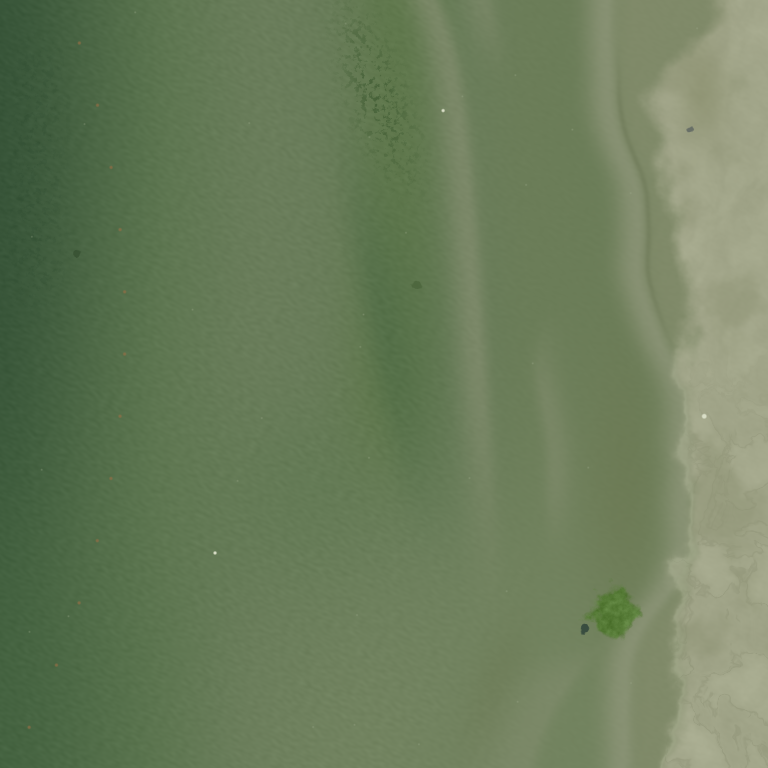
This texture is drawn by a Shadertoy shader. Its source:

```glsl
// Aerial view of a shallow green shore: deep water on the left, pale sandbars
// running down the middle and a rippled beach on the right. Curves x(d) place
// the bars, where d is distance from the top; gradient noise adds the detail.

vec2 hash2(vec2 p) {
    vec3 q = fract(p.xyx * vec3(0.1031, 0.103, 0.0973));
    q += dot(q, q.yzx + 33.33);
    return fract((q.xx + q.yz) * q.zy);
}

float gradientNoise(vec2 p) {
    vec2 i = floor(p), f = p - i;
    vec2 u = f * f * f * (f * (f * 6.0 - 15.0) + 10.0);
    vec4 g;
    for (int k = 0; k < 4; k++) {
        vec2 o = vec2(k & 1, k >> 1);
        g[k] = dot(hash2(i + o) * 2.0 - 1.0, f - o);
    }
    return mix(mix(g.x, g.y, u.x), mix(g.z, g.w, u.x), u.y);
}

float fbm(vec2 p) {
    float sum = 0.0, amp = 0.6;
    for (int i = 0; i < 5; i++) {
        sum += amp * gradientNoise(p);
        p = mat2(1.6, 1.2, -1.2, 1.6) * p + 7.3;
        amp *= 0.5;
    }
    return sum;
}

float bell(float x, float width) { return exp(-x * x / (width * width)); }

// Ridge with separate softness on its left and right flank
float ridge(float s, float left, float right) { return bell(s, s < 0.0 ? left : right); }

float span(float a, float b, float soft, float d) {
    return smoothstep(a - soft, a + soft, d) * (1.0 - smoothstep(b - soft, b + soft, d));
}

float speck(vec2 p, vec2 centre, float radius) {
    float px = 1.0 / iResolution.y;
    return 1.0 - smoothstep(radius - px, radius + px, length(p - centre));
}

void mainImage(out vec4 fragColor, in vec2 fragCoord) {
    vec2 p = fragCoord / iResolution.xy;
    float x = p.x, d = 1.0 - p.y;
    float broad = gradientNoise(p * 3.0), fine = fbm(p * 38.0);
    float wx = x + 0.02 * broad;

    // Water depth
    vec3 deep = mix(vec3(0.215, 0.33, 0.22), vec3(0.265, 0.385, 0.25), smoothstep(0.35, 0.9, d));
    vec3 col = mix(deep, vec3(0.36, 0.46, 0.31), smoothstep(-0.03, 0.24, wx));
    col = mix(col, vec3(0.415, 0.49, 0.355), smoothstep(0.16, 0.36, wx));
    col = mix(col, vec3(0.38, 0.475, 0.325), 0.7 * bell(wx - 0.42, 0.2) * bell(d - 0.65, 0.13));
    col = mix(col, vec3(0.375, 0.47, 0.30), bell(wx - 0.52, 0.065) * (1.0 - smoothstep(0.5, 0.72, d)));
    col = mix(col, vec3(0.42, 0.49, 0.345), smoothstep(0.58, 0.7, wx));
    col = mix(col, vec3(0.455, 0.52, 0.38), 0.8 * smoothstep(0.8, 1.3, d + 0.6 * wx) * smoothstep(0.2, 0.5, wx));
    col = mix(col, vec3(0.42, 0.47, 0.32), 0.6 * bell(x - 0.815, 0.055) * bell(d - 0.64, 0.2));
    col = mix(col, vec3(0.42, 0.475, 0.33), 0.5 * bell(x - 0.645 + 0.3 * (d - 0.9), 0.035) * bell(d - 0.9, 0.09));

    // Dark trough, firmer on its left side
    float trough = x - 0.41 - 0.2 * d + 0.01 * broad;
    float shade = smoothstep(-0.04, 0.025, trough) * exp(-max(trough, 0.0) * 19.0);
    col = mix(col, vec3(0.28, 0.40, 0.265), 0.62 * shade * span(0.27, 0.6, 0.16, d));

    // Submerged sandbars
    vec3 silt = vec3(0.51, 0.55, 0.43);
    float bar = x - 0.56 - 0.032 * (1.0 - exp(-12.0 * d)) - 0.065 * d;
    col = mix(col, silt, 0.72 * ridge(bar, 0.028, 0.014) * (1.0 - smoothstep(0.45, 0.85, d)));
    col = mix(col, silt, 0.5 * ridge(x - 0.63 - 0.2 * d, 0.028, 0.014) * (1.0 - smoothstep(0.0, 0.12, d)));
    float inner = x - 0.704 - 0.018 * smoothstep(0.46, 0.6, d) - 1.5 * pow(max(0.5 - d, 0.0), 2.0);
    col = mix(col, silt, 0.55 * ridge(inner, 0.013, 0.022) * span(0.46, 0.68, 0.07, d));
    float spit = x - 0.77 + 0.9 * (d - 0.846) - 2.2 * pow(d - 0.846, 2.0);
    col = mix(col, silt, 0.55 * ridge(spit, 0.06, 0.014) * smoothstep(0.82, 0.9, d));

    // Weed beds: one speckled strip and faint stains offshore
    float grains = smoothstep(0.0, 0.22, fbm(p * 130.0) + 0.35 * fine);
    vec2 bed = vec2(x - 0.49 - 0.28 * (d - 0.12), d - 0.125) * vec2(29.0, 10.5);
    col = mix(col, vec3(0.25, 0.36, 0.20), 0.75 * grains * exp(-dot(bed, bed)));
    float stain = bell(x - 0.04, 0.045) * span(0.05, 0.4, 0.06, d);
    col = mix(col, vec3(0.18, 0.295, 0.19), 0.3 * grains * stain);

    // Wet sand and waterline
    float shore = 0.79 + 0.037 * smoothstep(0.12, 0.27, d) + 0.065 * smoothstep(0.33, 0.56, d)
        - 0.08 * smoothstep(0.7, 0.88, d) + 0.006 * gradientNoise(vec2(d * 16.0, 2.5));
    float wet = x - shore;
    col = mix(col, vec3(0.50, 0.54, 0.41), smoothstep(-0.05, 0.04, wet));
    col = mix(col, vec3(0.56, 0.59, 0.48), 0.65 * ridge(wet, 0.025, 0.012));
    col -= 0.035 * bell(wet - 0.015, 0.004) * span(0.1, 0.42, 0.06, d);

    // Dry beach with scalloped edge, damp hollows and wavy crests
    float dryEdge = 0.93 - 0.08 * smoothstep(0.0, 0.14, d) + 0.045 * smoothstep(0.14, 0.4, d) - 0.025 * smoothstep(0.42, 1.0, d);
    float dry = x - dryEdge + 0.05 * fbm(p * 13.0) + 0.008 * fine;
    vec2 warp = p * vec2(18.0, 14.0) + 1.6 * vec2(fbm(p * 9.0), fbm(p * 9.0 + 20.0));
    float dunes = fbm(warp);
    vec3 sand = vec3(0.635, 0.65, 0.54) + 0.07 * dunes + 0.02 * fine;
    sand -= 0.035 * bell(dunes, 0.03) * smoothstep(0.4, 0.65, d);
    sand = mix(sand, vec3(0.56, 0.58, 0.46), 0.55 * smoothstep(0.03, 0.25, fbm(p * 8.0 + 4.0)));
    sand = mix(sand, vec3(0.54, 0.56, 0.43), 0.7 * bell(x - 0.915, 0.03) * bell(d - 0.12, 0.06));
    col = mix(col, sand, smoothstep(-0.012, 0.022, dry));
    col += 0.04 * bell(dry - 0.004, 0.004) * smoothstep(0.4, 0.55, d);

    // Wind ripples, strongest over open water
    vec2 wind = mat2(0.9, 0.43, -0.43, 0.9) * p;
    col += 0.03 * gradientNoise(wind * vec2(100.0, 210.0)) * (1.0 - 0.7 * smoothstep(0.45, 0.75, x));

    // Bright algae mat with a dark clump beside it
    vec2 mat = (p - vec2(0.799, 0.2)) / vec2(0.032, 0.034);
    float algae = 1.0 - smoothstep(0.75, 1.1, length(mat) + 1.1 * fine);
    col = mix(col, vec3(0.32, 0.48, 0.19) + 0.2 * fbm(p * 90.0), 0.85 * algae);
    vec2 frayed = p + 0.012 * vec2(fine, fbm(p * 60.0));
    col = mix(col, vec3(0.17, 0.25, 0.22), 0.8 * speck(frayed, vec2(0.762, 0.181), 0.007));
    col = mix(col, vec3(0.27, 0.37, 0.21), 0.6 * speck(frayed, vec2(0.541, 0.629), 0.007));
    col = mix(col, vec3(0.20, 0.30, 0.18), 0.7 * speck(frayed, vec2(0.101, 0.671), 0.005));
    col = mix(col, vec3(0.36, 0.39, 0.38), 0.8 * speck(frayed, vec2(0.9, 0.831), 0.005));

    // Arc of orange floats, sparse pale flecks and a few bright markers
    for (int i = 0; i < 12; i++) {
        float fd = 0.056 + 0.081 * float(i);
        vec2 buoy = vec2(0.163 - 0.45 * (fd - 0.42) * (fd - 0.42), 1.0 - fd);
        col = mix(col, vec3(0.58, 0.43, 0.27), 0.7 * speck(p, buoy, 0.002));
    }
    vec2 cell = floor(p * 14.0), h = hash2(cell + 5.0);
    float fleck = step(0.85, h.x) * speck(p, (cell + 0.2 + 0.6 * hash2(cell + 31.0)) / 14.0, 0.001);
    col = mix(col, vec3(0.62, 0.67, 0.55), 0.4 * fleck);
    float marker = speck(p, vec2(0.577, 0.856), 0.002) + speck(p, vec2(0.28, 0.28), 0.002) + speck(p, vec2(0.917, 0.458), 0.003);
    col = mix(col, vec3(0.85, 0.87, 0.78), min(marker, 1.0));
    fragColor = vec4(clamp(col, 0.0, 1.0), 1.0);
}
```
